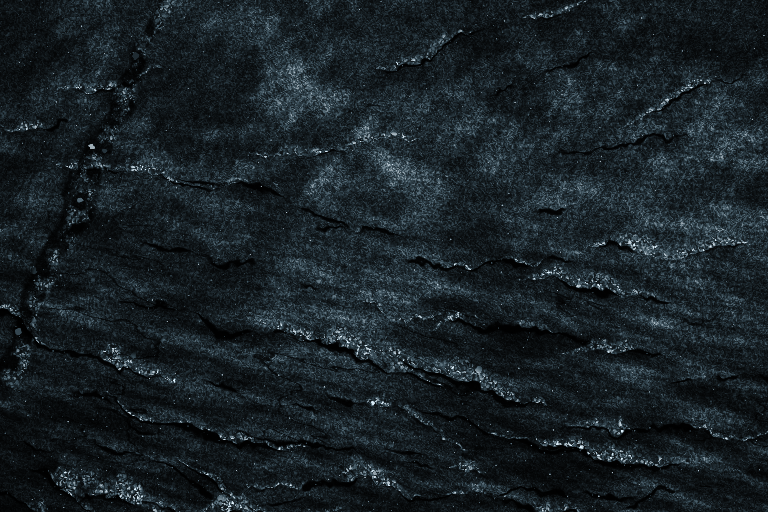
Reproduce this texture procedurally as a Shadertoy shader.

```glsl
// Dark teal weathered stone with rubble-filled cracks and one diagonal fissure.
const float BASE_LIGHT = 0.108;
const float GRAIN = 1.6;
const float MOTTLE = 1.6;
const float FINE_RELIEF = 4.5;
const float BROAD_RELIEF = 2.8;
const float VIGNETTE = 0.18;
const int CRACKS = 60;
const float CRACK_WIDTH = 0.011;
const float RUBBLE_WIDTH = 0.055;
const float FISSURE_LEAN = 0.43;
const float FISSURE_FOOT = 0.255;
const vec3 TEAL = vec3(0.75, 1.04, 1.20);
const vec3 PALE = vec3(0.93, 1.01, 1.06);
const mat2 TURN = mat2(0.8, 0.6, -0.6, 0.8);

float hash(vec2 p) { return fract(sin(dot(p, vec2(127.1, 311.7))) * 43758.5453); }

float noise(vec2 p) {
    vec2 i = floor(p), f = fract(p);
    f = f * f * (3.0 - 2.0 * f);
    return mix(mix(hash(i), hash(i + vec2(1, 0)), f.x),
               mix(hash(i + vec2(0, 1)), hash(i + vec2(1, 1)), f.x), f.y);
}

float fbm(vec2 p) {
    float sum = 0.0, amp = 0.516;
    for (int i = 0; i < 5; i++, amp *= 0.5) {
        sum += amp * noise(p);
        p = 2.0 * TURN * p + 3.7;
    }
    return sum;
}

// Scattered stones; returns the brightness of the one on top.
float stones(vec2 p, float scale, float density, float size) {
    vec2 q = p * scale;
    float soft = 0.5 * scale / iResolution.y, light = 0.0;
    for (int i = 0; i < 9; i++) {
        vec2 id = floor(q) + vec2(i % 3, i / 3) - 1.0;
        vec2 centre = id + vec2(hash(id), hash(id + 17.3));
        float radius = size * mix(0.45, 1.0, hash(id + 7.3));
        float cover = 1.0 - smoothstep(radius - soft, radius + soft, length(q - centre));
        float shine = mix(0.12, 1.0, pow(hash(id + 5.7), 1.8));
        light = max(light, cover * shine * step(hash(id + 3.1), density));
    }
    return light;
}

// Stone height, drawn out along the bedding in the lower half.
float height(vec2 p) {
    float bedded = fbm(vec2(8.0 * p.x, 24.0 * (p.y + 0.27 * p.x)));
    return mix(bedded, fbm(p * 17.0), smoothstep(0.4, 0.75, p.y));
}

// x: dark gap, y: rubble on its upper lip, z: shade below, w: pale dust above.
vec4 cracks(vec2 p, float aspect) {
    vec4 result = vec4(0.0);
    p += 0.05 * (vec2(fbm(p * 8.0), fbm(p * 8.0 + 9.0)) - 0.5);
    p.y += 0.016 * (noise(p * 38.0) - 0.5) + 0.009 * (noise(p * 95.0) - 0.5);
    for (int i = 0; i < CRACKS; i++) {
        float f = float(i);
        vec2 centre = vec2(aspect * fract(f * 0.618 + 0.15),
                           0.95 * pow((f + 0.5) / float(CRACKS), 1.5));
        float reach = mix(0.05, 0.28, pow(hash(vec2(f, 1.3)), 1.4));
        float slope = -0.38 + 0.25 * centre.x + 0.5 * smoothstep(0.5, 0.9, centre.y)
                    + 0.25 * (hash(vec2(f, 4.1)) - 0.5);
        vec2 d = p - centre;
        float taper = max(0.0, 1.0 - d.x * d.x / (reach * reach));
        taper *= (1.0 - 0.5 * smoothstep(0.5, 0.75, centre.y)) * smoothstep(0.0, 0.2, reach);
        float side = d.y - slope * d.x - 0.06 * (noise(vec2(d.x * 9.0, f * 7.3)) - 0.5);
        float gap = CRACK_WIDTH * taper * smoothstep(0.1, 0.9, noise(vec2(d.x * 20.0, f * 5.7)));
        float shade = 1.0 - smoothstep(0.3 * gap, gap + 0.001, abs(side + 0.6 * gap));
        float load = taper * smoothstep(0.3, 0.65, hash(vec2(f, 8.9)))
                   * smoothstep(0.2, 0.75, noise(vec2(d.x * 14.0, f * 3.1)));
        float fill = RUBBLE_WIDTH * load;
        float lip = smoothstep(-0.001, 0.002, side) * (1.0 - smoothstep(0.3 * fill, fill + 0.001, side));
        float fade = exp(-abs(side) / 0.022), above = step(0.0, side);
        result = max(result, vec4(shade * smoothstep(0.001, 0.004, gap),
            lip * smoothstep(0.001, 0.005, fill), taper * fade * (1.0 - above), load * fade * above));
    }
    return result;
}

void mainImage(out vec4 fragColor, in vec2 fragCoord) {
    vec2 p = fragCoord / iResolution.y;
    vec2 fromCentre = 2.0 * fragCoord / iResolution.xy - 1.0;
    vec2 chipped = TURN * p + 0.005 * vec2(noise(p * 190.0), noise(p * 190.0 + 31.0));

    // Surface: mottling, pale patches, relief lit from above, fine grain
    float tone = MOTTLE * (fbm(p * 3.0) - 0.5), ground = height(p);
    tone += 0.55 * smoothstep(0.5, 0.68, fbm(p * 11.0 + 4.0)) * smoothstep(0.1, 0.6, p.y);
    tone += FINE_RELIEF * (ground - height(p + vec2(-0.002, 0.004)));
    tone += BROAD_RELIEF * (ground - height(p + vec2(-0.005, 0.016))) * (1.0 - 0.7 * p.y);
    tone += GRAIN * (noise(chipped * 470.0) - 0.5) + 0.3 * GRAIN * (noise(chipped * 230.0) - 0.5);
    float light = BASE_LIGHT * exp(tone - VIGNETTE * dot(fromCentre, fromCentre));

    // Hairline cracks, mostly in the bedded part
    float vein = abs(fbm(vec2(5.0 * p.x, 15.0 * (p.y + 0.25 * p.x)) + 2.0) - 0.5);
    float veined = smoothstep(0.4, 0.65, noise(p * 7.0)) * (1.0 - 0.7 * smoothstep(0.4, 0.7, p.y));
    light *= 1.0 - 0.7 * veined * (1.0 - smoothstep(0.003, 0.018, vein));

    // Open cracks and their rubble
    vec4 crack = cracks(p, iResolution.x / iResolution.y);
    float gravel = 0.05 + 0.3 * noise(chipped * 300.0) * noise(p * 120.0)
                 + 0.9 * max(stones(chipped, 240.0, 0.75, 0.6), stones(chipped, 120.0, 0.3, 0.42));
    light *= (1.0 - 0.5 * crack.z) * (1.0 - 0.92 * crack.x) * (1.0 + 0.5 * crack.w);
    light = mix(light, gravel, crack.y * mix(0.2, 1.0, smoothstep(0.3, 0.55, fbm(p * 45.0))));

    // Diagonal fissure
    float across = p.x - FISSURE_LEAN * (p.y - FISSURE_FOOT) + 0.06 * (fbm(p * 9.0) - 0.5);
    float halfWidth = mix(0.042, 0.018, p.y) * (0.5 + 0.9 * fbm(p * 22.0));
    float fissure = (1.0 - smoothstep(0.7 * halfWidth, halfWidth + 0.004, abs(across)))
                  * smoothstep(0.16, 0.28, p.y);
    float bed = smoothstep(0.4, 0.65, fbm(p * 38.0)) * smoothstep(-0.025, 0.005, across);
    light = mix(light, mix(0.22 * light, 0.85 * gravel, 0.8 * bed), fissure);

    // Large white stones in the openings, tiny specks everywhere
    light = max(light, 0.95 * stones(chipped, 16.0, 0.4, 0.12) * max(fissure, crack.y));
    light = max(light, 0.8 * stones(p, 42.0, 0.4, 0.065));
    light = max(light, 0.5 * stones(TURN * p, 75.0, 0.35, 0.1));

    light = min(light, 0.95);
    fragColor = vec4(light * mix(TEAL, PALE, smoothstep(0.15, 0.7, light)), 1.0);
}
```
